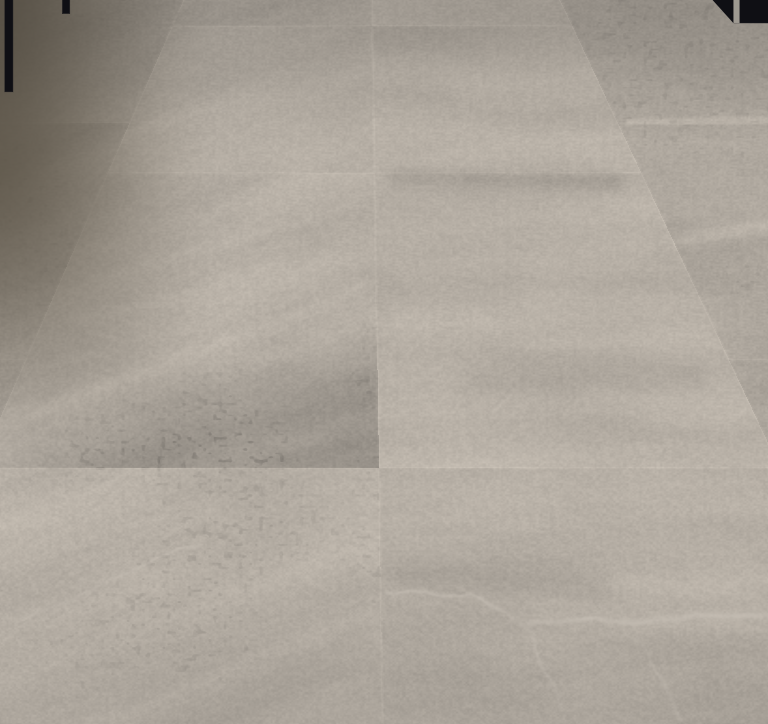
This texture is drawn by a Shadertoy shader. Its source:

```glsl
// Stone floor slabs receding in perspective: each slab gets its own bedding
// bands, grain and dark pits from layered noise, crossed by pale mineral veins.
// A soft shadow falls from the left and furniture touches the upper corners.

const vec3 STONE = vec3(0.74, 0.71, 0.67);
const vec3 SHADE = vec3(0.36, 0.33, 0.28);
const vec3 VEIN = vec3(0.80, 0.77, 0.73);
const vec3 INK = vec3(0.06, 0.06, 0.08);
const vec3 METAL = vec3(0.62, 0.60, 0.57);

const vec2 VANISHING = vec2(0.476, 1.573);
const float ROW_DEPTH = 0.411;

float hash(vec2 p) {
    return fract(sin(dot(p, vec2(127.1, 311.7))) * 43758.5);
}

float noise(vec2 p) {
    vec2 i = floor(p), f = fract(p);
    f = f * f * (3.0 - 2.0 * f);
    return mix(mix(hash(i), hash(i + vec2(1, 0)), f.x),
               mix(hash(i + vec2(0, 1)), hash(i + vec2(1, 1)), f.x), f.y);
}

float fbm(vec2 p) {
    float sum = 0.0, amp = 0.5;
    for (int i = 0; i < 5; i++) {
        sum += amp * noise(p);
        p = p * 2.03 + 17.3;
        amp *= 0.5;
    }
    return sum;
}

float segment(vec2 p, vec2 a, vec2 b) {
    vec2 d = b - a;
    return length(p - a - d * clamp(dot(p - a, d) / dot(d, d), 0.0, 1.0));
}

// Soft streak of the given width around a segment
float streak(vec2 p, vec2 a, vec2 b, float width) {
    float d = segment(p, a, b) / width;
    return exp(-d * d);
}

// Antialiased box between two corners
float box(vec2 p, vec2 lo, vec2 hi, float aa) {
    vec2 d = abs(p - 0.5 * (lo + hi)) - 0.5 * (hi - lo);
    return 1.0 - smoothstep(-aa, aa, max(d.x, d.y));
}

// Slab-wide bedding and clouds, shifted and tilted per slab
float bedding(vec2 p, float seed, float tilt) {
    vec2 q = vec2(p.x, p.y - tilt * p.x) + seed * 31.0;
    float bands = fbm(q * vec2(2.5, 20.0) + fbm(q * 5.0));
    return 0.13 * (bands - 0.48) + 0.08 * (fbm(q * 6.0) - 0.48);
}

// Broad streaks that lighten or darken the bedding
float streaks(vec2 p) {
    float tone = -0.07 * streak(p, vec2(0.52, 0.755), vec2(0.80, 0.748), 0.014);
    tone += 0.04 * streak(p, vec2(0.52, 0.555), vec2(0.91, 0.545), 0.030);
    tone -= 0.05 * streak(p, vec2(0.62, 0.470), vec2(0.90, 0.480), 0.022);
    tone -= 0.05 * streak(p, vec2(0.53, 0.205), vec2(0.78, 0.195), 0.020);
    tone += 0.08 * streak(p, vec2(0.82, 0.832), vec2(1.00, 0.835), 0.005);
    tone += 0.08 * streak(p, vec2(0.89, 0.668), vec2(1.00, 0.688), 0.012);
    return tone + 0.04 * streak(p, vec2(0.0, 0.41), vec2(0.47, 0.60), 0.012);
}

// Thin mineral cracks with a wavering path
float veins(vec2 p) {
    p += 0.018 * (vec2(fbm(p * 22.0), fbm(p * 22.0 + 9.0)) - 0.48);
    float v = 0.6 * streak(p, vec2(0.50, 0.182), vec2(0.61, 0.178), 0.003);
    v = max(v, 0.6 * streak(p, vec2(0.61, 0.178), vec2(0.69, 0.133), 0.003));
    v = max(v, streak(p, vec2(0.69, 0.140), vec2(1.00, 0.150), 0.004));
    v = max(v, 0.5 * streak(p, vec2(0.69, 0.135), vec2(0.73, 0.02), 0.003));
    v = max(v, 0.4 * streak(p, vec2(0.83, 0.120), vec2(0.89, 0.01), 0.003));
    v = max(v, 0.4 * streak(p, vec2(0.03, 0.145), vec2(0.26, 0.250), 0.003));
    return v * (0.5 + 0.7 * noise(p * 30.0));
}

void mainImage(out vec4 fragColor, in vec2 fragCoord) {
    vec2 uv = fragCoord / iResolution.xy;
    float aa = 0.8 / iResolution.y;

    // Perspective floor coordinates; outer columns are staggered
    float h = VANISHING.y - uv.y;
    float s = (uv.x - VANISHING.x) * 2.336 / h - 0.0335;
    float column = floor(s);
    float outer = step(1.0, abs(column + 0.5));
    float t = (1.0 / h - 0.820 - 0.114 * outer) / ROW_DEPTH;
    float row = floor(t);
    float seed = hash(vec2(column, row) + 3.7);

    // Slab tone, with a coarse dark wedge in one slab
    float leftSide = step(column, -0.5);
    float tone = 0.965 + 0.03 * (seed - 0.5) - 0.05 * outer;
    tone += bedding(uv, seed, 0.35 * leftSide) + streaks(uv);
    float wedge = leftSide * (1.0 - outer) * step(0.0, t)
                * smoothstep(-0.02, 0.16, 0.41 + 0.395 * uv.x - uv.y);
    tone -= 0.13 * wedge * (0.5 + fbm(uv * 9.0));

    // Fine grain and dark pits
    float grain = noise(uv * vec2(230, 260)) + noise(uv * vec2(410, 440)) - 1.0;
    float pits = smoothstep(0.66, 0.95, noise(uv * vec2(150, 190) + 40.0));
    float pitted = 0.15 + 0.5 * leftSide * step(uv.y, 0.354) + wedge + 0.4 * outer;
    tone += 0.045 * grain - 0.10 * pits * pitted * smoothstep(0.3, 0.6, fbm(uv * 7.0));

    vec3 color = mix(STONE * tone, VEIN, 0.75 * veins(uv));

    // Joints
    float gap = min(abs(s - round(s)) * h / 2.336, abs(t - round(t)) * ROW_DEPTH * h * h);
    color *= 1.0 + 0.03 * (1.0 - smoothstep(0.0005, 0.0005 + 2.0 * aa, gap));

    // Shadow from the left and dimmer far end
    float shadow = smoothstep(0.30, -0.02, uv.x) * smoothstep(0.35, 0.78, uv.y);
    color = mix(color, SHADE, 0.9 * shadow);
    color *= 1.0 - 0.13 * smoothstep(0.78, 1.0, uv.y) - 0.06 * smoothstep(0.3, 0.0, uv.y);

    // Chair legs and cabinet corner
    float legs = max(box(uv, vec2(0.006, 0.873), vec2(0.017, 1.1), aa),
                     box(uv, vec2(0.081, 0.981), vec2(0.091, 1.1), aa));
    float slope = uv.x - 0.955 + 0.85 * (uv.y - 0.968);
    float cabinet = box(uv, vec2(0.90, 0.968), vec2(1.1, 1.1), aa) * smoothstep(-aa, aa, slope);
    color = mix(color, INK, max(legs, cabinet));
    color = mix(color, METAL, box(uv, vec2(0.955, 0.968), vec2(0.963, 1.1), aa));

    fragColor = vec4(color, 1.0);
}
```
